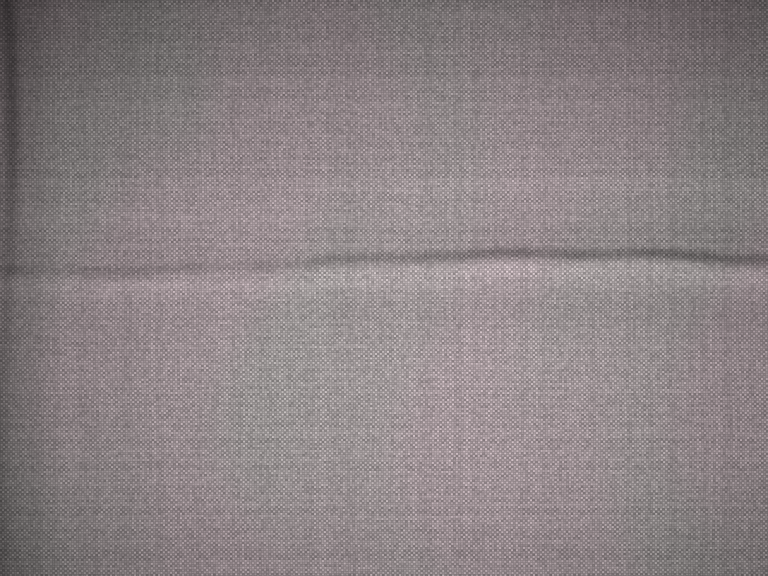
This texture is drawn by a Shadertoy shader. Its source:

```glsl
const vec2 THREADS = vec2(320.0, 256.0);      // threads across and down
const vec3 MAUVE = vec3(0.657, 0.604, 0.620);
const vec3 GREY_GREEN = vec3(0.624, 0.606, 0.603);
const float CHECK_CONTRAST = 0.115;
const float GAP_CONTRAST = 0.20;
const float THREAD_WEAR = 0.11;
const float KNOT_WEAR = 0.23;
const float WOBBLE = 0.25;                    // in threads
const float SAMPLE_SPREAD = 0.36;             // in samples of the canvas
const vec2 LIGHT_CENTRE = vec2(0.54, 0.41);
const float LIGHT_FALLOFF = 0.84;
const float CREASE_DEPTH = 0.24;
const float PI = 3.14159265;

float hash(vec2 p) {
    vec3 q = fract(vec3(p.xyx) * 0.1031);
    q += dot(q, q.yzx + 33.33);
    return fract((q.x + q.y) * q.z);
}

// Bell curve of the given width
float bell(float d, float width) {
    return exp(-d * d / (width * width));
}

// Plain weave: light warp and darker weft take turns on top
float weave(vec2 uv) {
    vec2 p = uv * THREADS;
    p += WOBBLE * vec2(sin(uv.y * 17.0 + sin(uv.x * 9.0)),
                       sin(uv.x * 13.0 + sin(uv.y * 11.0)));
    vec2 id = floor(p);
    vec2 wave = sin(PI * p);
    vec2 body = abs(wave);

    float check = clamp(2.2 * wave.x * wave.y, -1.0, 1.0);
    float warpOver = 0.5 + 0.5 * check;
    float gap = sqrt(body.x * body.y) - 0.58;

    // Uneven threads run the whole length, knots are local
    float column = hash(vec2(id.x, 7.0)) - 0.5;
    float row = hash(vec2(13.0, id.y)) - 0.5;
    float knot = hash(id + 31.0) - 0.5;
    return 1.0 + CHECK_CONTRAST * check + GAP_CONTRAST * gap
         + THREAD_WEAR * mix(row, column, warpOver)
         + KNOT_WEAR * knot * (0.5 + 0.5 * body.x * body.y);
}

// Soft patches of colour from layered sines
float tintPatches(vec2 uv) {
    float s = sin(uv.x * 15.0 + 1.6 * sin(uv.y * 5.0) + 0.4)
            + 0.7 * sin(uv.y * 9.0 - uv.x * 6.0 + 1.0)
            + 0.4 * sin(uv.x * 37.0 + 2.0 * sin(uv.y * 7.0));
    return smoothstep(-1.3, 2.2, s);
}

// Horizontal fold: dark groove, lit ridge beneath, faint ripples around
float crease(vec2 uv) {
    float line = 0.53 + 0.030 * smoothstep(0.1, 0.72, uv.x)
               - 0.010 * smoothstep(0.8, 1.0, uv.x)
               + 0.002 * sin(uv.x * 31.0);
    float d = uv.y - line;
    float strength = 0.45 + 0.55 * smoothstep(0.3, 0.65, uv.x)
                   + 0.12 * sin(uv.x * 43.0 + 2.0 * sin(uv.x * 17.0));
    float groove = -CREASE_DEPTH * bell(d, 0.011);
    float ridge = 0.09 * bell(d + 0.030, 0.020);
    float ripples = 0.03 * bell(d - 0.12, 0.03) - 0.04 * bell(d + 0.10, 0.04)
                  - 0.05 * bell(d - 0.04, 0.03);
    return 1.0 + strength * (groove + ridge + ripples);
}

// Shadowed fold along the left edge, deepest near the top
float edgeFold(vec2 uv) {
    float line = 0.008 + 0.008 * sin(uv.y * 5.5 - 2.6);
    float depth = mix(0.10, 0.22, smoothstep(0.5, 0.8, uv.y));
    return 1.0 - depth * bell(uv.x - line, 0.010)
               - 0.12 * (1.0 - smoothstep(0.0, 0.09, uv.x));
}

float lighting(vec2 uv) {
    vec2 d = uv - LIGHT_CENTRE;
    return 1.0 - LIGHT_FALLOFF * dot(d, d);
}

void mainImage(out vec4 fragColor, in vec2 fragCoord) {
    vec2 uv = fragCoord / iResolution.xy;

    // Average four samples to smooth the threads
    float cloth = 0.0;
    for (int i = 0; i < 4; i++) {
        vec2 offset = (vec2(i % 2, i / 2) - 0.5) * SAMPLE_SPREAD;
        cloth += 0.25 * weave((fragCoord + offset) / iResolution.xy);
    }

    vec3 color = mix(MAUVE, GREY_GREEN, tintPatches(uv));
    color *= cloth * lighting(uv) * crease(uv) * edgeFold(uv);
    fragColor = vec4(clamp(color, 0.0, 1.0), 1.0);
}
```
